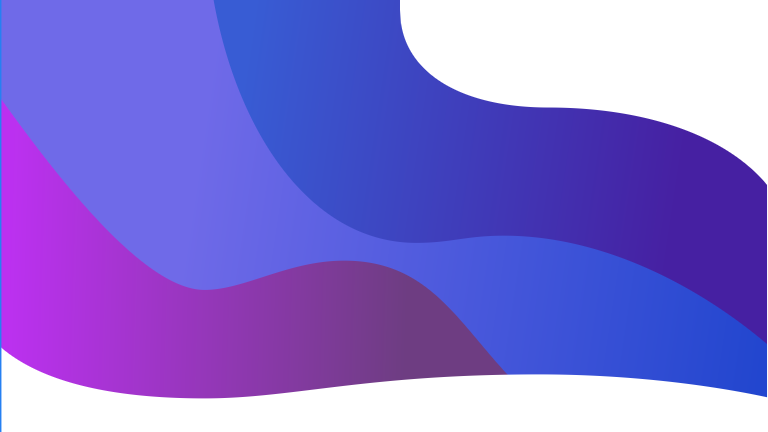
Give the GLSL for this background, as a WebGL 2 fragment shader.

```glsl
#version 300 es
precision highp float;
// Flowing overlapping waves in violet, blue and magenta gradients on white.

uniform vec2 u_resolution;
out vec4 fragColor;

// Signed distance to a Bezier curve that runs left to right, positive above it.
// Past its ends the curve continues along its tangent.
float curve(vec2 p, vec2 a, vec2 b, vec2 c, vec2 d) {
    vec2 k1 = 3.0 * (b - a);
    vec2 k2 = 3.0 * (a - 2.0 * b + c);
    vec2 k3 = d - a + 3.0 * (b - c);
    float lo = 0.0, hi = 1.0;
    for (int i = 0; i < 20; i++) {
        float mid = 0.5 * (lo + hi);
        float x = a.x + mid * (k1.x + mid * (k2.x + mid * k3.x));
        if (x < p.x) lo = mid; else hi = mid;
    }
    float t = 0.5 * (lo + hi);
    vec2 point = a + t * (k1 + t * (k2 + t * k3));
    vec2 tangent = normalize(k1 + t * (2.0 * k2 + 3.0 * t * k3));
    return dot(p - point, vec2(-tangent.y, tangent.x));
}

float floorEdge(vec2 p) {
    if (p.x < 4.26) return curve(p, vec2(0.0, 1.78), vec2(0.95, 0.95), vec2(2.6, 0.7), vec2(4.26, 0.7));
    if (p.x < 11.23) return curve(p, vec2(4.26, 0.7), vec2(6.1, 0.7), vec2(7.6, 1.2), vec2(11.23, 1.2));
    return curve(p, vec2(11.23, 1.2), vec2(13.0, 1.2), vec2(14.7, 1.0), vec2(16.0, 0.72));
}

float magentaEdge(vec2 p) {
    if (p.x < 4.26) return curve(p, vec2(0.0, 6.97), vec2(1.2, 5.3), vec2(3.0, 2.96), vec2(4.26, 2.96));
    if (p.x < 7.17) return curve(p, vec2(4.26, 2.96), vec2(5.1, 2.96), vec2(6.0, 3.57), vec2(7.17, 3.57));
    return curve(p, vec2(7.17, 3.57), vec2(8.9, 3.57), vec2(9.5, 2.35), vec2(10.57, 1.2));
}

float indigoEdge(vec2 p) {
    if (p.x < 8.67) return curve(p, vec2(4.45, 9.0), vec2(4.95, 6.2), vec2(6.5, 3.94), vec2(8.67, 3.94));
    if (p.x < 10.5) return curve(p, vec2(8.67, 3.94), vec2(9.4, 3.94), vec2(9.7, 4.09), vec2(10.5, 4.09));
    return curve(p, vec2(10.5, 4.09), vec2(12.6, 4.09), vec2(14.6, 3.0), vec2(15.97, 1.84));
}

float skyEdge(vec2 p) {
    if (p.x < 11.43) return curve(p, vec2(8.34, 8.75), vec2(8.34, 7.6), vec2(9.45, 6.76), vec2(11.43, 6.76));
    return curve(p, vec2(11.43, 6.76), vec2(13.4, 6.76), vec2(15.1, 6.2), vec2(15.97, 5.16));
}

// Smooth coverage of the side where the distance is positive.
float cover(float dist) {
    return clamp(dist * u_resolution.x / 16.0 + 0.5, 0.0, 1.0);
}

// Linear gradient between two positions, held flat outside them.
vec3 ramp(float s, float from, float to, vec3 first, vec3 last) {
    return mix(first, last, clamp((s - from) / (to - from), 0.0, 1.0));
}

void main() {
    // The canvas spans 16 by 9 units.
    vec2 p = gl_FragCoord.xy / u_resolution * vec2(16.0, 9.0);
    float slant = p.x - 0.15 * p.y;
    vec3 white = vec3(1.0);

    // Gradient fills
    vec3 periwinkle = ramp(slant, 3.2, 15.6, vec3(0.437, 0.416, 0.91), vec3(0.135, 0.275, 0.81));
    vec3 indigo = ramp(slant, 4.0, 13.4, vec3(0.22, 0.36, 0.83), vec3(0.275, 0.125, 0.635));
    vec3 magenta = ramp(p.x - 0.03 * p.y, 0.1, 8.4, vec3(0.735, 0.19, 0.94), vec3(0.43, 0.24, 0.51));

    // Waves from back to front
    vec3 color = mix(periwinkle, indigo, cover(indigoEdge(p)));
    color = mix(color, magenta, cover(-magentaEdge(p)));
    color = mix(color, white, cover(skyEdge(p)));
    color = mix(color, white, cover(-floorEdge(p)));

    // Thin trims on the left and right borders
    color = mix(color, vec3(0.15, 0.5, 0.95), cover(0.03 - p.x));
    color = mix(color, white, cover(p.x - 15.98));

    fragColor = vec4(color, 1.0);
}
```
